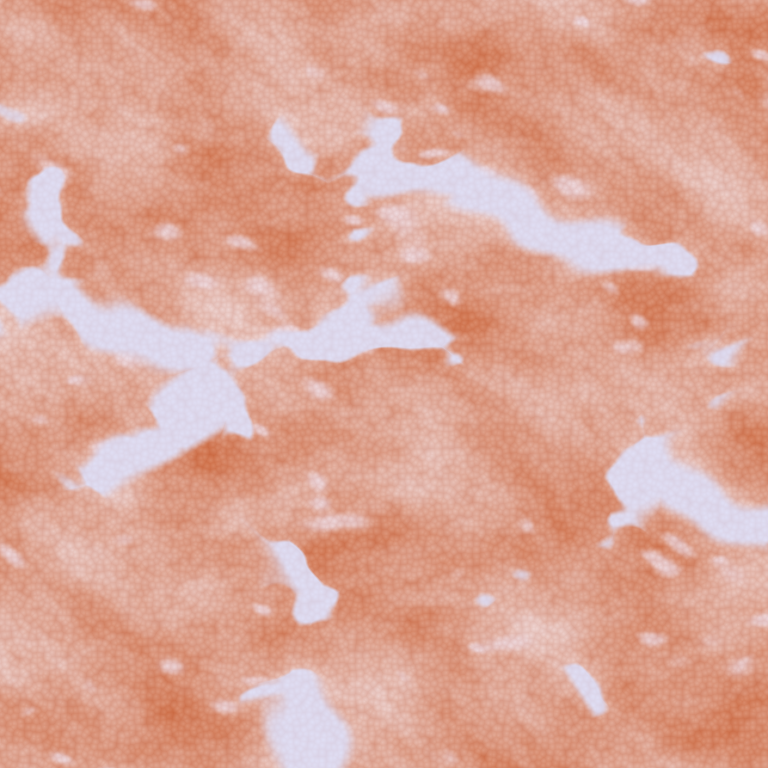
Write a three.js fragment shader that draws this texture.

```glsl
// Stained fibrous tissue: orange-pink patches split by pale lavender clefts.
// Clefts follow warped cell borders that open and close, patches are layered
// sines, and the pale flecks and fine grain are cellular noise.

varying vec2 vUv;

const vec3 DEEP_ORANGE = vec3(0.81, 0.43, 0.27);
const vec3 PALE_PINK   = vec3(0.90, 0.75, 0.72);
const vec3 FLECK_PINK  = vec3(0.91, 0.81, 0.83);
const vec3 LAVENDER    = vec3(0.865, 0.845, 0.925);
const vec3 GRAIN_TINT  = vec3(0.05, 0.11, 0.13);

const vec2 FIBRE_DIR    = vec2(0.966, -0.259);
const vec2 CLEFT_SCALE  = vec2(2.5, 3.5);    // cells per canvas, along and across
const vec2 PATCH_SCALE  = vec2(12.0, 19.0);
const vec2 GATE_SCALE   = vec2(7.0, 9.0);    // where clefts open
const vec2 FLECK_SCALE  = vec2(15.0, 28.0);
const float GRAIN_SCALE = 125.0;
const float CLEFT_WIDTH = 0.10;              // half width, in cells
const float CLEFT_SOFT  = 0.035;
const float FLECK_SHARE = 0.32;
const float TONE_MEAN   = 0.57;
const float TONE_SPREAD = 0.27;

vec2 hash2(vec2 p) {
  vec3 q = fract(p.xyx * vec3(0.1031, 0.1030, 0.0973));
  q += dot(q, q.yzx + 33.33);
  return fract((q.xx + q.yz) * q.zy);
}

// Layered sines, each layer turned, finer and weaker; about -1.5 to 1.5.
float waves(vec2 p) {
  const mat2 turn = mat2(0.80, 0.60, -0.60, 0.80);
  p += 0.7 * sin(p.yx * 0.8 + vec2(1.3, 4.1));
  float sum = 0.0;
  float amp = 1.0;
  for (int i = 0; i < 5; i++) {
    sum += amp * sin(p.x + 0.6 * sin(p.y * 0.7)) * cos(p.y);
    p = turn * p * 1.83 + vec2(2.7, 5.3);
    amp *= 0.6;
  }
  return sum;
}

vec2 cellPoint(vec2 cell) {
  return cell + 0.1 + 0.8 * hash2(cell);
}

// Distance to the nearest cell point.
float cellular(vec2 p) {
  float best = 4.0;
  for (int y = -1; y <= 1; y++)
    for (int x = -1; x <= 1; x++) {
      vec2 d = cellPoint(floor(p) + vec2(x, y)) - p;
      best = min(best, dot(d, d));
    }
  return sqrt(best);
}

// Distance to the nearest border between cells.
float borderDistance(vec2 p) {
  vec2 home = floor(p);
  vec2 nearest = vec2(4.0);
  for (int y = -1; y <= 1; y++)
    for (int x = -1; x <= 1; x++) {
      vec2 d = cellPoint(home + vec2(x, y)) - p;
      if (dot(d, d) < dot(nearest, nearest)) nearest = d;
    }
  float border = 4.0;
  for (int y = -2; y <= 2; y++)
    for (int x = -2; x <= 2; x++) {
      vec2 d = cellPoint(home + vec2(x, y)) - p;
      vec2 gap = d - nearest;
      if (dot(gap, gap) > 0.0001)
        border = min(border, dot(0.5 * (d + nearest), normalize(gap)));
    }
  return border;
}

// Soft elongated spots in a random share of the cells.
float flecks(vec2 p, float share) {
  float sum = 0.0;
  for (int y = -1; y <= 1; y++)
    for (int x = -1; x <= 1; x++) {
      vec2 cell = floor(p) + vec2(x, y);
      vec2 pick = hash2(cell + 71.0);
      vec2 d = p - cellPoint(cell);
      float size = mix(0.22, 0.42, pick.y);
      float spot = exp(-dot(d, d) / (size * size));
      sum += spot * (1.0 - smoothstep(share - 0.1, share + 0.1, pick.x));
    }
  return smoothstep(0.15, 1.0, sum);
}

void main() {
  vec2 fibre = vec2(dot(vUv, FIBRE_DIR), dot(vUv, vec2(-FIBRE_DIR.y, FIBRE_DIR.x)));
  vec2 wobble = sin(fibre.yx * 23.0 + vec2(0.5, 2.0))
              + 0.5 * sin(fibre.yx * 57.0 + 3.0 * sin(fibre * 19.0));

  // Clefts: cell borders whose width swells and closes
  float gate = waves(fibre * GATE_SCALE + 11.0);
  float width = mix(-0.04, CLEFT_WIDTH, smoothstep(0.0, 0.45, gate));
  float border = borderDistance(fibre * CLEFT_SCALE + 0.05 * wobble + 7.0);
  float cleft = 1.0 - smoothstep(width - CLEFT_SOFT, width + CLEFT_SOFT, border);
  float halo = 1.0 - smoothstep(width, width + 0.12, border);

  // Tissue: patches of tone, paler beside the clefts
  float tone = TONE_MEAN + TONE_SPREAD * waves(fibre * PATCH_SCALE + 3.0) + 0.15 * halo;
  vec3 color = mix(DEEP_ORANGE, PALE_PINK, clamp(tone, -0.05, 1.05));

  // Flecks: gathered in loose clusters
  float share = FLECK_SHARE * smoothstep(-0.7, 0.6, waves(fibre * 9.0 + 29.0));
  float fleck = flecks(fibre * FLECK_SCALE + 0.18 * wobble + 40.0, share);
  color = mix(color, FLECK_PINK, 0.85 * fleck);
  color = mix(color, LAVENDER, cleft);

  // Grain: two fine cellular layers, weaker in the clefts
  float grain = cellular(vUv * GRAIN_SCALE) + 0.5 * cellular(fibre * GRAIN_SCALE * 0.45 + 5.0);
  color -= GRAIN_TINT * (grain - 0.64) * mix(1.0, 0.45, cleft);

  gl_FragColor = vec4(color, 1.0);
}
```
